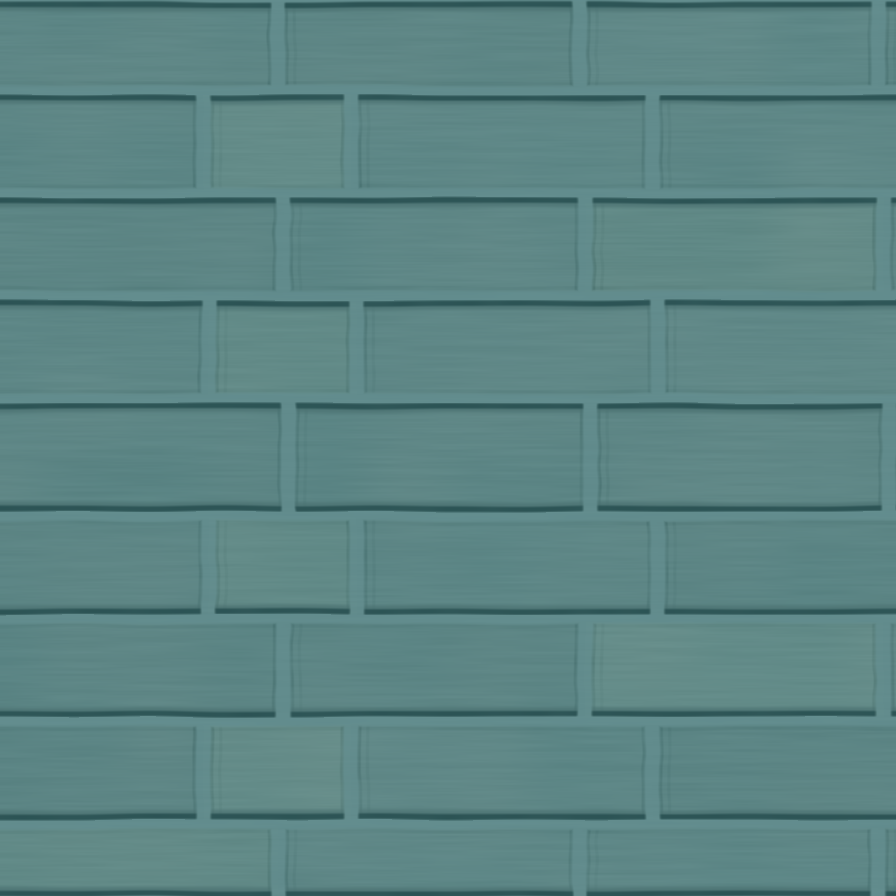
Give the GLSL for this texture, as a Shadertoy shader.

```glsl
float hash(vec2 p) {
    return fract(sin(dot(p, vec2(127.1, 311.7))) * 43758.5453);
}

float noise(vec2 p) {
    vec2 i = floor(p), f = fract(p);
    f = f * f * (3.0 - 2.0 * f);
    return mix(mix(hash(i), hash(i + vec2(1, 0)), f.x),
               mix(hash(i + vec2(0, 1)), hash(i + vec2(1, 1)), f.x), f.y);
}

// Soft stroke of half width w around zero
float stroke(float d, float w) {
    return 1.0 - smoothstep(w * 0.4, w * 1.6, abs(d));
}

void mainImage(out vec4 fragColor, in vec2 fragCoord) {
    // Percent of the canvas, with a slight hand-drawn wobble
    vec2 p = 100.0 * fragCoord / iResolution.xy;
    vec2 q = p + 0.22 * (vec2(noise(p * vec2(0.3, 0.5)), noise(p.yx * vec2(0.5, 0.12) + 40.0)) - 0.5);

    // Courses mirrored about the middle one
    const float pitch = 11.46;
    float above = step(48.96, q.y);
    float d = abs(q.y - 48.96);
    float course = clamp(floor((d - 6.1) / pitch) + 1.0, 0.0, 4.0);
    float odd = mod(course, 2.0);
    float outer = course > 3.5 ? mix(48.7, 50.5, above) : 5.73 + pitch * course;
    float inner = d - (5.73 + pitch * (course - 1.0));

    // Vertical joints: odd courses hold one half brick
    vec3 joints = mix(vec3(32.2, 65.9, 99.2), vec3(23.6, 40.1, 73.7), odd) - 0.3 * course;
    float gap = 0.0, groove = 0.0, column = 0.0;
    for (int i = 0; i < 3; i++) {
        float x = q.x - joints[i];
        gap = max(gap, 1.0 - smoothstep(0.6, 1.05, abs(x)));
        groove = max(groove, stroke(abs(x) - 0.95, 0.22));
        groove = max(groove, 0.4 * stroke(x - 1.9, 0.18));
        column += step(0.0, x);
    }

    // Brick faces with a small tint each
    float id = hash(vec2(column, course + 7.0 * above));
    vec3 color = vec3(0.368, 0.527, 0.525) + 0.012 * (id - 0.5);
    bool pale = (odd > 0.5 && column == 1.0) || (course == 2.0 && column == 2.0)
             || (course == 4.0 && above < 0.5 && column == 0.0);
    if (pale) color += vec3(0.022, 0.018, 0.008);

    // Brushed horizontal streaks and broad patches
    float streaks = noise(p * vec2(0.12, 3.2)) + 0.6 * noise(p * vec2(0.3, 6.0) + 17.0) - 0.8;
    color += 0.018 * streaks + 0.016 * (noise(p * 0.11) - 0.5) * vec3(1.5, 0.8, 0.6);

    // Pale mortar, edged by faint grooves
    float bed = course > 0.5 ? 1.0 - smoothstep(1.1, 1.6, inner) : 0.0;
    bed = max(bed, smoothstep(0.1, 0.4, d - outer));
    float wear = 0.5 + 0.5 * noise(p * vec2(0.4, 0.5) + 9.0);
    color -= 0.055 * groove * wear * (1.0 - bed);
    if (course > 0.5) color -= 0.025 * stroke(inner - 1.65, 0.2) * (1.0 - gap) * wear;
    vec3 mortar = vec3(0.385, 0.55, 0.555) + 0.008 * streaks;
    color = mix(color, mortar, max(bed, gap * 0.85));

    // Dark shadow along the outer edge of each brick
    float solid = 1.0 - gap;
    float shade = stroke(d - outer + 0.25, 0.5) * solid;
    float line = stroke(d - outer, 0.3) * solid;
    color = mix(color, vec3(0.29, 0.44, 0.44), 0.65 * shade);
    color = mix(color, vec3(0.17, 0.325, 0.33), line * (0.8 + 0.2 * wear));

    fragColor = vec4(color, 1.0);
}
```
